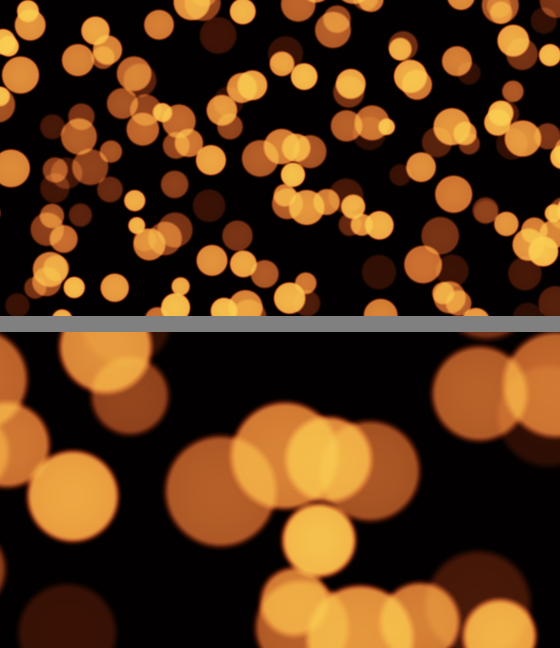
Top, the full canvas; bottom, a detail of the centre.
A Shadertoy shader for this background:

```glsl
// Warm amber bokeh: soft, overlapping translucent light discs on black.

#define LAYERS      4       // stacked grids of discs
#define CELL        0.223   // grid spacing, in canvas heights
#define RADIUS_MIN  0.034
#define RADIUS_MAX  0.060
#define HOT_SHRINK  0.011   // the brightest discs are smaller
#define EDGE        0.011   // width of the soft rim
#define LEVEL_MIN   0.14
#define LEVEL_MAX   0.95
#define LEVEL_CURVE 0.82    // below 1 favours bright discs
#define RIM_FADE    0.06    // dimming from centre to rim
#define SEED        17.0

// Four random values in 0..1 for one grid cell of one layer.
vec4 hash4(vec3 cell) {
    vec4 p = fract(cell.xyzx * vec4(0.1031, 0.1030, 0.0973, 0.1099));
    p += dot(p, p.wzxy + 33.33);
    return fract((p.xxyz + p.yzzw) * p.zywx);
}

// Light level to colour: black, ember, rust, orange, gold, yellow.
vec3 amberRamp(float level) {
    float t = clamp(level, 0.0, 1.0) * 5.0;
    vec3 c = mix(vec3(0.008, 0.0, 0.0), vec3(0.23, 0.07, 0.02), clamp(t, 0.0, 1.0));
    c = mix(c, vec3(0.51, 0.22, 0.09), clamp(t - 1.0, 0.0, 1.0));
    c = mix(c, vec3(0.78, 0.42, 0.18), clamp(t - 2.0, 0.0, 1.0));
    c = mix(c, vec3(0.92, 0.62, 0.25), clamp(t - 3.0, 0.0, 1.0));
    return mix(c, vec3(0.98, 0.81, 0.32), clamp(t - 4.0, 0.0, 1.0));
}

// Light of the disc that belongs to one cell, seen from point p.
float discLight(vec2 p, vec2 cell, float layer) {
    vec4 rnd = hash4(vec3(cell + 50.0, layer * 7.0 + SEED));
    float level = mix(LEVEL_MIN, LEVEL_MAX, pow(rnd.z, LEVEL_CURVE));
    float radius = mix(RADIUS_MIN, RADIUS_MAX, rnd.w);
    radius -= HOT_SHRINK * smoothstep(0.78, 0.92, level);

    float dist = length(p - (cell + rnd.xy) * CELL);
    float rim = max(EDGE, 1.5 / iResolution.y);
    float mask = 1.0 - smoothstep(radius - 0.5 * rim, radius + 0.5 * rim, dist);
    float q = dist / radius;
    return level * mask * (1.0 - RIM_FADE * q * q);
}

void mainImage(out vec4 fragColor, in vec2 fragCoord) {
    vec2 uv = fragCoord / iResolution.y;
    float darkness = 1.0;

    // Screen-blend the discs of the neighbouring cells in every layer.
    for (int i = 0; i < LAYERS; i++) {
        float layer = float(i);
        vec2 p = uv + CELL * fract(layer * vec2(0.618, 0.382) + vec2(0.0, 0.25));
        vec2 home = floor(p / CELL);
        for (int y = -1; y <= 1; y++) {
            for (int x = -1; x <= 1; x++) {
                darkness *= 1.0 - discLight(p, home + vec2(x, y), layer);
            }
        }
    }

    fragColor = vec4(amberRamp(1.0 - darkness), 1.0);
}
```
